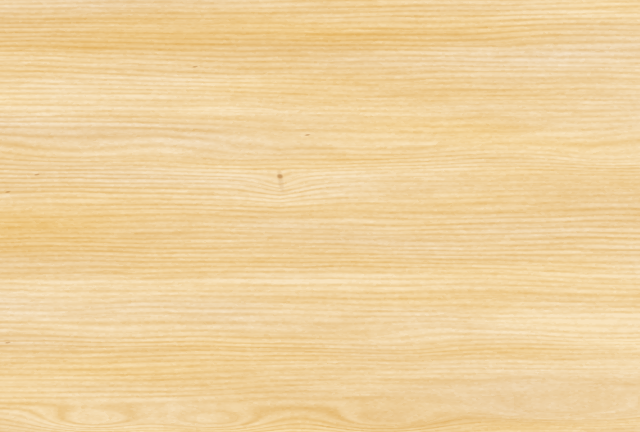
Reproduce this texture procedurally as a Shadertoy shader.

```glsl
const vec3 HONEY = vec3(0.895, 0.725, 0.445);
const vec3 CREAM = vec3(0.962, 0.877, 0.730);
const vec3 KNOT_BROWN = vec3(0.70, 0.48, 0.25);
const vec3 PALE_SHIFT = vec3(-0.008, 0.002, 0.034);

const float RING_COUNT = 78.0;      // growth lines per canvas height
const float RING_DEPTH = 0.38;
const float BAND_PERIOD = 0.44;
const float BAND_DEPTH = 0.10;
const float STREAK_DEPTH = 0.19;
const float FIBRE_DEPTH = 0.20;
const float HAIRLINE_DEPTH = 0.24;
const float PORE_DEPTH = 0.24;
const float MEAN_TONE = 0.575;
const vec2 KNOT = vec2(0.648, 0.592);
const vec3 FIGURE_ROWS = vec3(0.035, 0.64, 0.21);
const vec3 FIGURE_HEIGHTS = vec3(0.055, 0.016, 0.014);
const int FIGURES_PER_ROW = 4;
const int SPECKS = 5;
const float TAU = 6.2831853;

vec2 hash2(vec2 p) {
    vec3 q = fract(p.xyx * vec3(0.1031, 0.1030, 0.0973));
    q += dot(q, q.yzx + 33.33);
    return fract((q.xx + q.yz) * q.zy);
}

// Layered sines, turned and bent from one layer to the next
float waves(vec2 p) {
    float sum = 0.0, gain = 0.5;
    for (int i = 0; i < 5; i++) {
        float k = float(i);
        sum += gain * sin(p.x + 2.1 * k + 1.5 * sin(p.y + 1.3 * k));
        p = mat2(0.8, 0.6, -0.6, 0.8) * p * 1.7 + 1.9;
        gain *= 0.65;
    }
    return sum;
}

// Cellular noise: distance to the nearest seed, and that seed's random value
vec2 cells(vec2 p) {
    vec2 base = floor(p), nearest = vec2(9.0, 0.0);
    for (int y = -1; y <= 1; y++)
    for (int x = -1; x <= 1; x++) {
        vec2 cell = base + vec2(x, y);
        vec2 seed = hash2(cell);
        float d = length(cell + seed - p);
        if (d < nearest.x) nearest = vec2(d, hash2(cell + 71.0).x);
    }
    return nearest;
}

// Signed light and dark flecks, one per cell
float flecks(vec2 p, float reach) {
    vec2 c = cells(p);
    return (c.y - 0.5) * (1.0 - smoothstep(0.2 * reach, reach, c.x));
}

// Height across the grain, bent by gentle drift, arched figures and the knot
float grainHeight(vec2 p) {
    float v = p.y + 0.004 * waves(vec2(p.x * 3.0, p.y * 7.0));
    for (int row = 0; row < 3; row++)
    for (int i = 0; i < FIGURES_PER_ROW; i++) {
        vec2 rnd = hash2(vec2(i, row) + 5.0);
        vec2 centre = vec2((float(i) + 0.2 + 0.6 * rnd.x) * 0.4,
                           FIGURE_ROWS[row] + 0.03 * (rnd.y - 0.5));
        vec2 d = (p - centre) / vec2(0.14 + 0.08 * rnd.y, 0.032);
        v += FIGURE_HEIGHTS[row] * exp(-dot(d, d));
    }
    vec2 k = p - KNOT;
    vec2 spread = k * vec2(18.0, 28.0);
    v -= 0.7 * k.y * exp(-dot(spread, spread));
    v += 0.014 * exp(-14.0 * abs(k.x) - 200.0 * k.y * k.y);
    return v;
}

float spot(vec2 d, vec2 size) {
    return 1.0 - smoothstep(0.3, 1.2, length(d / size));
}

void mainImage(out vec4 fragColor, in vec2 fragCoord) {
    vec2 p = fragCoord / iResolution.y;
    float v = grainHeight(p);

    // Broad bands and long streaks
    float tone = MEAN_TONE - BAND_DEPTH * cos(TAU * (v - 0.04) / BAND_PERIOD);
    tone += STREAK_DEPTH * waves(vec2(p.x * 1.2, v * 26.0));
    tone += 0.8 * STREAK_DEPTH * waves(vec2(p.x * 2.6 + 4.0, v * 95.0));
    tone += 0.05 * sin(p.x * 4.3 + 1.2 * sin(v * 9.0));

    // Growth lines with uneven spacing and strength
    float ring = v * RING_COUNT + 0.9 * waves(vec2(p.x * 1.5, v * 14.0));
    float line = pow(0.5 + 0.5 * sin(TAU * ring), 1.6);
    float strength = 0.68 + 0.5 * waves(vec2(p.x * 2.0 + 7.0, v * 11.0));
    strength = clamp(strength, 0.25, 1.1) * (1.0 - smoothstep(0.35, 0.7, fwidth(ring)));
    tone -= RING_DEPTH * strength * (line - 0.43);

    // Flakes, hairlines, short fibres and fine pores
    tone += 0.02 + 0.18 * flecks(vec2(p.x * 4.0, v * 36.0), 0.8);
    tone += HAIRLINE_DEPTH * flecks(vec2(p.x * 7.0, v * 130.0), 0.7);
    tone += FIBRE_DEPTH * flecks(vec2(p.x * 32.0, v * 150.0), 0.8);
    tone += PORE_DEPTH * flecks(vec2(p.x * 95.0, p.y * 170.0), 0.8);

    vec3 color = mix(HONEY, CREAM, clamp(tone, -0.1, 1.1));
    color += PALE_SHIFT * waves(vec2(p.x * 2.2 + 3.0, v * 17.0));

    // Knot with a soft tail, and a few tiny dark specks
    vec2 k = p - KNOT;
    k.x += 0.15 * k.y;
    float brown = 0.50 * spot(k, vec2(0.008, 0.006));
    brown += 0.14 * spot(k + vec2(0.0, 0.012), vec2(0.008, 0.032));
    for (int i = 0; i < SPECKS; i++) {
        vec2 rnd = hash2(vec2(i, 23));
        vec2 d = p - rnd * vec2(iResolution.x / iResolution.y, 1.0);
        d.y -= 0.15 * d.x;
        brown += 0.4 * spot(d, vec2(0.007, 0.0025));
    }
    color = mix(color, KNOT_BROWN, min(brown, 0.8));
    fragColor = vec4(color, 1.0);
}
```
